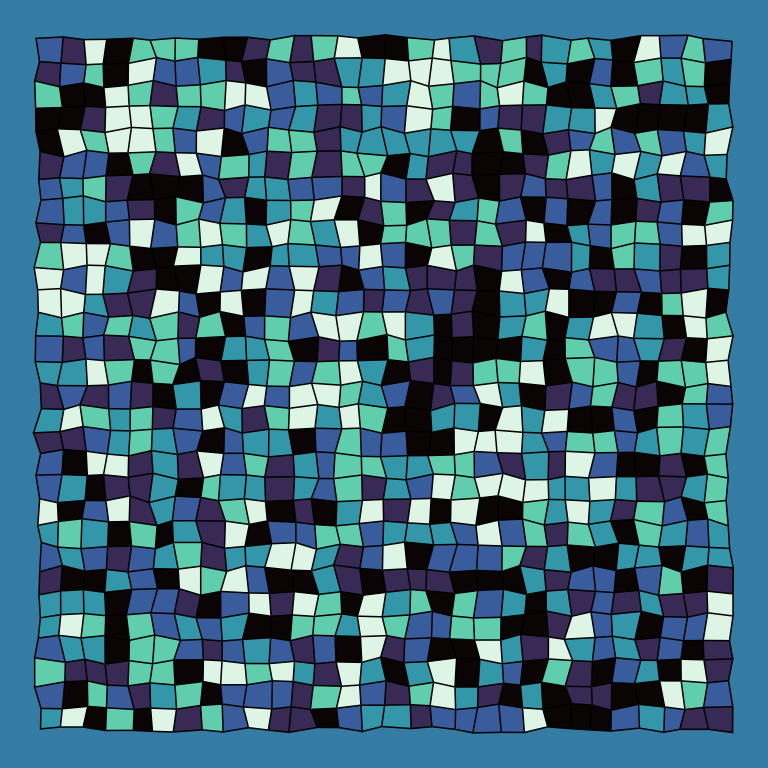
Write a Shadertoy shader that draws this pattern.

```glsl
// Draws a 30 by 30 grid of wobbly, randomly coloured quads with thin black outlines on blue.

const vec3 PALETTE[6] = vec3[6](
    vec3(0.043, 0.016, 0.020), vec3(0.220, 0.165, 0.329),
    vec3(0.224, 0.365, 0.612), vec3(0.204, 0.592, 0.663),
    vec3(0.376, 0.808, 0.675), vec3(0.871, 0.961, 0.898));

// Integer hash: two independent values in 0..1 per lattice point
vec2 hash2(ivec2 id, uint seed) {
    uvec2 v = uvec2(id) * 1664525u + seed * 1013904223u;
    for (int i = 0; i < 2; i++) {
        v.x += v.y * 1664525u;
        v.y += v.x * 1664525u;
        v ^= v >> 16u;
    }
    return vec2(v & 65535u) / 65536.0;
}

// Lattice corner, shifted at random
vec2 corner(ivec2 id) {
    return vec2(id) + (hash2(id, 3u) - 0.5) * vec2(0.38, 0.32);
}

// Signed distance to the line a-b, positive on its right side
float sideDistance(vec2 p, vec2 a, vec2 b) {
    vec2 e = normalize(b - a);
    return dot(p - a, vec2(e.y, -e.x));
}

// Signed distance to a convex quad with corners in counterclockwise order
float quadDistance(vec2 p, ivec2 id) {
    vec2 a = corner(id), b = corner(id + ivec2(1, 0));
    vec2 c = corner(id + ivec2(1, 1)), d = corner(id + ivec2(0, 1));
    return max(max(sideDistance(p, a, b), sideDistance(p, b, c)),
               max(sideDistance(p, c, d), sideDistance(p, d, a)));
}

void mainImage(out vec4 fragColor, in vec2 fragCoord) {
    // Grid coordinates: one unit per cell, 0..30 inside the grid
    float size = min(iResolution.x, iResolution.y);
    vec2 p = (fragCoord - 0.5 * iResolution.xy) / (size * 0.03004) + 15.0;
    float pixel = 1.0 / (size * 0.03004);

    vec3 color = vec3(0.208, 0.486, 0.643);
    float edge = 1.0;

    // Fill the nearby quads and keep the distance to the closest outline
    for (int y = -1; y <= 1; y++)
    for (int x = -1; x <= 1; x++) {
        ivec2 id = ivec2(floor(p)) + ivec2(x, y);
        if (min(id.x, id.y) < 0 || max(id.x, id.y) > 29) continue;
        float d = quadDistance(p, id);
        vec3 fill = PALETTE[int(hash2(id, 11u).x * 6.0)];
        color = mix(color, fill, clamp(0.5 - d / pixel, 0.0, 1.0));
        edge = min(edge, abs(d));
    }

    // Outlines
    color *= 1.0 - clamp(0.5 + (0.033 - edge) / pixel, 0.0, 1.0);
    fragColor = vec4(color, 1.0);
}
```
